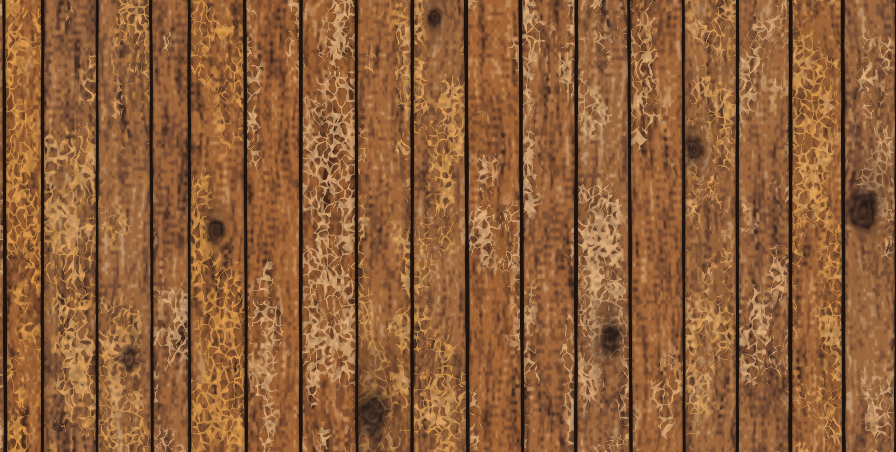
This texture is drawn by a Shadertoy shader. Its source:

```glsl
// Weathered wall of upright planks with dark gaps, knots and cracked golden varnish.
// Each plank gets its own seed; grain is stretched value noise, the varnish is the
// broken border network of a jittered cell pattern, shown only in patches.

const float PITCHES = 16.48;   // canvas width measured in plank pitches
const int   PLANKS  = 18;

const vec3 GAP_DARK = vec3(0.11, 0.07, 0.055);
const vec3 KNOT     = vec3(0.18, 0.12, 0.10);
const vec3 DEEP     = vec3(0.33, 0.215, 0.16);
const vec3 UMBER    = vec3(0.49, 0.32, 0.21);
const vec3 BROWN    = vec3(0.62, 0.405, 0.235);
const vec3 GOLD     = vec3(0.80, 0.56, 0.27);
const vec3 TAN      = vec3(0.74, 0.58, 0.41);

float hash(vec2 p) {
    return fract(sin(dot(p, vec2(127.1, 311.7))) * 43758.5453);
}

vec2 hash2(vec2 p) {
    return vec2(hash(p), hash(p + 57.3));
}

float noise(vec2 p) {
    vec2 i = floor(p), f = fract(p);
    f = f * f * (3.0 - 2.0 * f);
    return mix(mix(hash(i), hash(i + vec2(1, 0)), f.x),
               mix(hash(i + vec2(0, 1)), hash(i + vec2(1, 1)), f.x), f.y);
}

float fbm(vec2 p) {
    float sum = 0.0, amp = 0.53;
    for (int k = 0; k < 4; k++) {
        sum += amp * noise(p);
        p = mat2(0.999, 0.04, -0.04, 0.999) * p * 2.03 + 17.1;
        amp *= 0.5;
    }
    return sum;
}

// Left edge of plank i: even pitch, two narrow planks, a slight bow and tilt.
float plankEdge(float i, float y) {
    float bow = 0.11 * sin(3.1416 * clamp((i - 4.0) / 13.0, 0.0, 1.0));
    float tilt = (hash(vec2(i, 3.0)) - 0.65) * 0.008 * (y - 4.0);
    return 0.086 + i - 0.3 * step(1.0, i) - 0.3 * step(4.0, i) + bow + tilt;
}

// Difference of the two nearest cell distances: zero on the cracks.
float crackDistance(vec2 p) {
    vec2 cell = floor(p);
    float near = 9.0, next = 9.0;
    for (int y = -1; y <= 1; y++)
    for (int x = -1; x <= 1; x++) {
        vec2 c = cell + vec2(x, y);
        float d = length(c + hash2(c) - p);
        next = min(next, max(near, d));
        near = min(near, d);
    }
    return next - near;
}

// Wood colour for a brightness t in 0..1.
vec3 woodRamp(float t) {
    vec3 c = mix(DEEP * 0.8, UMBER, smoothstep(0.0, 0.36, t));
    c = mix(c, BROWN, smoothstep(0.34, 0.56, t));
    return mix(c, TAN, smoothstep(0.62, 0.95, t));
}

// One knot: x = dark core, y = soft stain along the grain, z = grain bend.
vec3 knotShape(vec2 p, vec2 centre, float radius, float seed) {
    vec2 q = (p - centre) / (radius * vec2(1.0, 1.3));
    float d = length(q) + 0.9 * (fbm(q * 1.5 + seed) - 0.5);
    float rings = 0.85 + 0.15 * sin(d * 15.0);
    float core = (1.0 - smoothstep(0.55, 1.15, d)) * rings;
    float stain = exp(-q.x * q.x * 0.6 - q.y * q.y * 0.2);
    return vec3(core, stain, q.x * radius * exp(-0.35 * dot(q, q)));
}

void mainImage(out vec4 fragColor, in vec2 fragCoord) {
    float px = PITCHES / iResolution.x;
    vec2 p = fragCoord * px;
    float height = iResolution.y * px;

    // Find the plank under this point.
    float id = -1.0, left = plankEdge(-1.0, p.y), right = plankEdge(0.0, p.y);
    for (int i = 0; i < PLANKS; i++) {
        float e = plankEdge(float(i), p.y);
        if (p.x >= e) {
            id = float(i);
            left = e;
            right = plankEdge(id + 1.0, p.y);
        }
    }
    float edgeDist = min(p.x - left, right - p.x);
    vec2 seed = hash2(vec2(id, 11.0));
    vec2 local = vec2(p.x - left, p.y) + seed * 40.0;

    // Up to two knots per plank.
    vec3 knot = vec3(0.0);
    for (int k = 0; k < 2; k++) {
        vec2 key = vec2(id * 3.0 + 5.0, float(k) * 7.0 + 2.0);
        vec2 r = hash2(key);
        vec2 centre = vec2(mix(left, right, 0.2 + 0.6 * r.x), r.y * height);
        float radius = mix(0.13, 0.36, hash(key + 9.0));
        knot += step(0.62, hash(key + 21.0)) * knotShape(p, centre, radius, r.x * 30.0);
    }

    // Long fibres, fine threads and grit set the wood brightness.
    vec2 g = local - vec2(0.7 * knot.z, 0.0);
    g.x += 0.25 * (noise(g * vec2(0.8, 0.6)) - 0.5) + 0.05 * (noise(g * vec2(3.0, 2.5)) - 0.5);
    float fibre = fbm(g * vec2(9.0, 0.9));
    float thread = noise(g * vec2(17.0, 2.2));
    float grit = noise(g * vec2(19.0, 13.0) + 5.0);
    float weather = fbm(local * vec2(1.7, 0.7) + 8.0);
    float tone = 0.50 + 0.55 * (fibre - 0.5) + 0.42 * (thread - 0.5)
               + 0.44 * (grit - 0.5) + 0.42 * (weather - 0.5) + 0.08 * (seed.x - 0.5);
    vec3 col = woodRamp(tone) * mix(vec3(1.04, 0.97, 0.87), vec3(0.99, 1.0, 1.04), seed.y);

    // Cracked varnish: cell borders broken into flakes, in ragged tall patches.
    float patches = fbm(local * vec2(1.8, 0.6) + 31.0) + 0.16 * (hash(vec2(id, 29.0)) - 0.5);
    float cover = smoothstep(0.36, 0.68, patches);
    vec2 warp = vec2(noise(local * 5.0), noise(local * 5.0 + 9.0)) - 0.5;
    warp += 0.5 * (vec2(noise(local * 11.0), noise(local * 11.0 + 3.0)) - 0.5);
    vec2 scale = vec2(6.8, mix(3.8, 5.6, seed.x));
    float crack = crackDistance(local * scale + 0.9 * warp);
    float breakup = 0.65 * noise(local * vec2(4.5, 2.8) + 2.0) + 0.35 * noise(local * 12.0);
    float width = 0.75 * (breakup - 0.5) + 0.26 * (cover - 0.6);
    float flakes = 1.0 - smoothstep(width, width + 0.05 + 6.5 * px, crack);
    float streak = smoothstep(0.60, 0.80, noise(g * vec2(14.0, 2.6) + 4.0));
    streak *= 0.6 * smoothstep(0.28, 0.55, patches) * smoothstep(0.25, 0.6, grit);
    float varnish = max(flakes * smoothstep(0.0, 0.5, cover), streak);
    float pale = smoothstep(0.35, 0.75, 0.6 * hash(vec2(id, 41.0)) + 0.4 * breakup);
    vec3 varnishCol = mix(GOLD, TAN * 1.08, pale);
    col *= 1.0 - 0.10 * cover * (1.0 - flakes);
    col = mix(col, varnishCol * (0.84 + 0.32 * grit), 0.88 * varnish);

    // Knots, dark bevels and the gaps.
    col = mix(col, DEEP * 0.8, 0.6 * min(knot.y, 1.0) * smoothstep(0.3, 0.65, weather));
    col = mix(col, KNOT * (0.6 + 0.8 * grit), min(knot.x, 1.0) * 0.9);
    col *= mix(0.72, 1.0, smoothstep(0.0, 0.09, edgeDist));
    float gap = 0.016 + 0.012 * hash(vec2(id, 5.0)) + 0.012 * noise(vec2(id, p.y * 2.0));
    col = mix(GAP_DARK, col, smoothstep(gap - 0.5 * px, gap + 0.6 * px, edgeDist));

    fragColor = vec4(clamp(col, 0.0, 1.0), 1.0);
}
```
